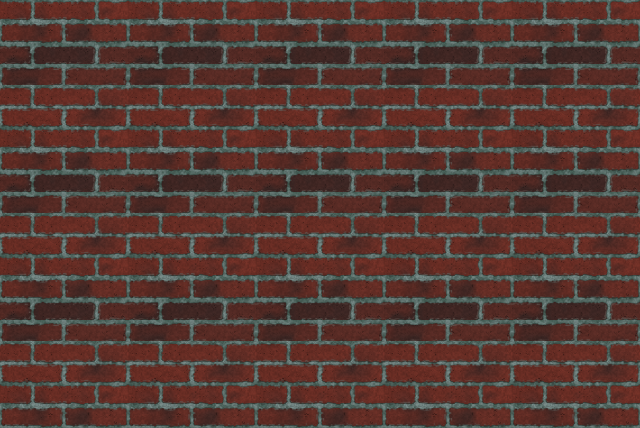
Give the GLSL for this texture, as a Shadertoy shader.

```glsl
// Weathered red brick wall in running bond with teal-grey mortar, tiling every two bricks by six courses.

const float TILE = 6.0; // tile side, in course heights

float hash(vec2 p) {
    return fract(sin(dot(p, vec2(127.1, 311.7))) * 43758.5453);
}

// Value noise that wraps at the tile border; freq must be whole numbers.
float tileNoise(vec2 p, vec2 freq) {
    p *= freq;
    vec2 i = floor(p), f = fract(p), period = TILE * freq;
    f = f * f * (3.0 - 2.0 * f);
    vec2 a = mod(i, period), b = mod(i + 1.0, period);
    return mix(mix(hash(a), hash(vec2(b.x, a.y)), f.x),
               mix(hash(vec2(a.x, b.y)), hash(b), f.x), f.y);
}

float roundBox(vec2 p, vec2 halfSize, float radius) {
    vec2 q = abs(p) - halfSize + radius;
    return length(max(q, 0.0)) + min(max(q.x, q.y), 0.0) - radius;
}

void mainImage(out vec4 fragColor, in vec2 fragCoord) {
    // Five tiles across, courses counted downward from the top edge.
    float scale = 5.0 * TILE / iResolution.x;
    vec2 p = vec2(fragCoord.x, iResolution.y - fragCoord.y) * scale;
    vec2 t = mod(p, TILE);

    // Layered noise shared by the edges and surfaces.
    float coarse = tileNoise(p, vec2(2.0));
    float medium = tileNoise(p, vec2(5.0));
    float fine = tileNoise(p, vec2(11.0));
    float grain = tileNoise(p, vec2(19.0));

    // Brick layout: alternate courses shift by half a brick and sag slightly.
    float row = floor(t.y);
    float x = p.x - 1.53 * (1.0 - mod(row, 2.0));
    float id = mod(floor(x / 3.0), 2.0);
    float sag = 0.043 + 0.055 * cos(6.2832 * (row - 2.5) / 6.0);
    vec2 local = vec2(mod(x, 3.0) - 1.5, fract(t.y) - 0.5 - sag);
    float d = roundBox(local, vec2(1.40, 0.395), 0.09)
            + 0.07 * (medium - 0.5) + 0.06 * (fine - 0.5);

    // Soot: heavy on the middle courses, blotchy elsewhere, with one smudged brick.
    float soot = 0.5 * smoothstep(2.0, 0.2, abs(row - 2.3));
    soot += row == 2.0 ? 0.4 * (1.0 - id) : 0.0;
    float blotch = tileNoise(p + 0.3, vec2(1.0)) * 0.6 + coarse * 0.4;
    soot += (row == 4.0 ? 0.2 : 0.75) * smoothstep(0.42, 0.85, blotch);
    vec2 smudge = (t - vec2(4.7, 5.4)) / vec2(0.75, 0.5);
    soot += 0.6 * exp(-dot(smudge, smudge));
    soot += 0.3 * smoothstep(-0.16, 0.0, d) * medium;

    // Brick face: fired clay, grain, pits and a pale chipped rim.
    vec3 brick = mix(vec3(0.41, 0.175, 0.14), vec3(0.23, 0.145, 0.135), clamp(soot, 0.0, 1.0));
    brick *= 0.86 + 0.16 * fine + 0.14 * grain;
    brick *= 1.0 - 0.4 * smoothstep(0.72, 0.95, grain * 0.6 + medium * 0.4);
    brick *= 0.97 + 0.07 * t.x / TILE;
    float rim = smoothstep(0.06, 0.0, abs(d + 0.03)) * smoothstep(0.4, 0.75, coarse * 0.5 + fine * 0.5);
    brick = mix(brick, vec3(0.38, 0.33, 0.31), 0.75 * rim);

    // Mortar: pale centre, green-grey patches, shadow beside and below the bricks.
    float pale = smoothstep(0.25, 0.75, medium * 0.45 + fine * 0.3 + coarse * 0.25)
               + 0.3 * smoothstep(1.38, 1.46, abs(local.x))
               - 0.3 * smoothstep(2.0, 0.5, abs(t.y - 3.0));
    vec3 mortar = mix(vec3(0.27, 0.36, 0.33), vec3(0.43, 0.50, 0.49), clamp(pale, 0.0, 1.0));
    mortar *= 0.88 + 0.24 * grain;
    float shadow = smoothstep(0.075, 0.0, d) * (local.y > 0.3 ? 0.9 : 0.5);
    mortar = mix(mortar, vec3(0.17, 0.20, 0.18), shadow);

    float mask = smoothstep(-0.6, 0.6, -d / max(scale, 0.02));
    fragColor = vec4(mix(mortar, brick, mask), 1.0);
}
```
